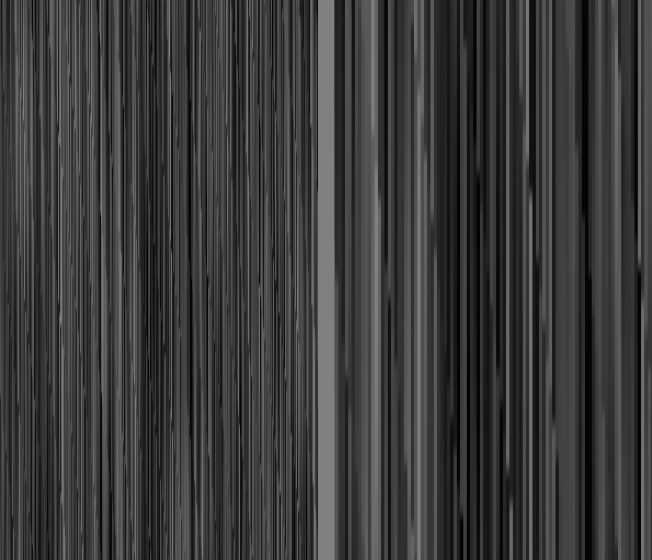
Left: the whole. Right: its middle third, enlarged.
This texture is drawn by a WebGL 2 fragment shader. Its source:

```glsl
#version 300 es
precision highp float;
// Dark brushed metal: fine, nearly vertical strands of random grey.
// Strands lean a little and are snapped to columns, so they end in sharp jogs;
// slow noise along and across them adds fading and soft bands.

uniform vec2 u_resolution;
out vec4 fragColor;

const float COLUMNS = 290.0;       // columns across the canvas width
const float STRAND_PITCH = 1.065;  // strands per column
const float LEAN = 0.0065;         // strands crossed per column-width of height
const float JOG_SOFTNESS = 0.06;   // blend width where a strand ends
const float MEAN_GREY = 0.223;
const float STRAND_SPREAD = 0.092; // standard deviation between strands
const float FADE_AMOUNT = 0.20;
const float FADE_LENGTH = 170.0;   // in column widths
const float BAND_AMOUNT = 0.12;
const vec2 BAND_SIZE = vec2(13.0, 210.0);
const float DARKEST = 0.015;
const float BRIGHTEST = 0.62;

float hash(vec2 p) {
    uvec2 q = uvec2(ivec2(p) + 4096);
    uint h = q.x * 1664525u + q.y * 1013904223u;
    h = (h ^ (h >> 16)) * 2246822519u;
    h = (h ^ (h >> 13)) * 3266489917u;
    h ^= h >> 16;
    return float(h >> 8) / 16777216.0;
}

float valueNoise(vec2 p) {
    vec2 cell = floor(p);
    vec2 f = fract(p);
    f = f * f * (3.0 - 2.0 * f);
    float low = mix(hash(cell), hash(cell + vec2(1.0, 0.0)), f.x);
    float high = mix(hash(cell + vec2(0.0, 1.0)), hash(cell + vec2(1.0, 1.0)), f.x);
    return mix(low, high, f.y);
}

// Bell-shaped random number with zero mean and unit deviation
float bellRandom(float id) {
    float sum = 0.0;
    for (int k = 0; k < 4; k++) sum += hash(vec2(id, 900.0 + float(k)));
    return (sum - 2.0) * 1.732;
}

// Grey of one strand, fading along its length
float strandGrey(float id, float height) {
    float along = height / FADE_LENGTH + 8.0 * hash(vec2(id, 700.0));
    float cell = floor(along);
    float fade = mix(hash(vec2(id, cell)), hash(vec2(id, cell + 1.0)),
                     smoothstep(0.0, 1.0, fract(along)));
    return STRAND_SPREAD * bellRandom(id) + FADE_AMOUNT * (fade - 0.5);
}

// Grey of one column: leaning strands sampled at the column centre
float columnGrey(float column, float height) {
    float across = column * STRAND_PITCH + height * LEAN;
    float id = floor(across);
    float nextStrand = smoothstep(1.0 - JOG_SOFTNESS, 1.0, fract(across));
    float grey = strandGrey(id, height);
    if (nextStrand > 0.0) grey = mix(grey, strandGrey(id + 1.0, height), nextStrand);
    float band = valueNoise(vec2(across, height) / BAND_SIZE + 300.0) - 0.5;
    return clamp(MEAN_GREY + grey + BAND_AMOUNT * band, DARKEST, BRIGHTEST);
}

void main() {
    vec2 p = gl_FragCoord.xy / u_resolution.x * COLUMNS;

    // Smooth column edges by at most one screen pixel
    float x = p.x - 0.5 + 0.001;
    float column = floor(x);
    float edge = 0.5 * min(1.0, COLUMNS / u_resolution.x);
    float blend = smoothstep(0.5 - edge, 0.5 + edge, fract(x));

    float grey = mix(columnGrey(column, p.y), columnGrey(column + 1.0, p.y), blend);
    fragColor = vec4(vec3(grey), 1.0);
}
```
